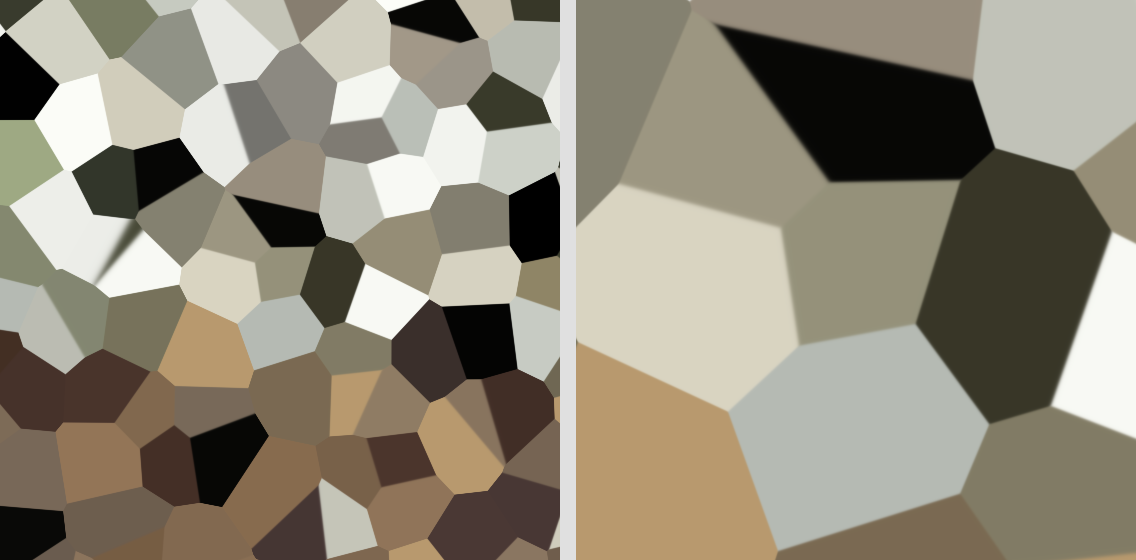
Left: the whole. Right: its middle third, enlarged.
Give the GLSL for this background, as a three.js fragment shader.

```glsl
// Irregular mosaic of flat Voronoi cells: whites and blacks above, browns and olives below.
varying vec2 vUv;

const float CELLS = 9.0;         // cells across the canvas
const float JITTER = 1.0;        // site irregularity, 0 = square grid
const float SHARPNESS = 140.0;   // edge crispness; close sites blend more softly
const float SHADE_SPREAD = 0.17; // brightness variation between cells
const float TINT_SPREAD = 0.05;  // warm to cool variation between cells
const float SEED = 37.0;

const vec3 BLACK = vec3(0.02, 0.02, 0.015);
const vec3 DARK_BROWN = vec3(0.28, 0.20, 0.17);
const vec3 DARK_OLIVE = vec3(0.24, 0.25, 0.19);
const vec3 BROWN = vec3(0.52, 0.43, 0.34);
const vec3 OLIVE = vec3(0.52, 0.50, 0.40);
const vec3 GREY = vec3(0.56, 0.54, 0.50);
const vec3 SAGE = vec3(0.52, 0.58, 0.46);
const vec3 LIGHT = vec3(0.78, 0.78, 0.73);
const vec3 WHITE = vec3(0.94, 0.945, 0.925);
const vec3 TAN = vec3(0.72, 0.60, 0.43);

// Shares of black, dark, mid and light cells; the rest is white above, tan below
const vec4 UPPER_SHARES = vec4(0.13, 0.11, 0.27, 0.25);
const vec4 LOWER_SHARES = vec4(0.06, 0.26, 0.60, 0.04);

vec3 hash3(vec2 p) {
  vec3 q = fract(vec3(p.xyx + SEED) * vec3(0.1031, 0.1030, 0.0973));
  q += dot(q, q.yxz + 33.33);
  return fract((q.xxy + q.yzz) * q.zyx);
}

vec2 sitePosition(vec2 cell) {
  return cell + 0.5 + JITTER * (hash3(cell).xy - 0.5);
}

// Mid tone drifts from brown through olive to grey, with sage at upper left
vec3 midTone(vec2 pos) {
  vec3 tone = mix(BROWN, OLIVE, smoothstep(0.22, 0.42, pos.y));
  tone = mix(tone, GREY, smoothstep(0.45, 0.7, pos.y));
  float sage = smoothstep(0.4, 0.1, pos.x) * smoothstep(0.3, 0.8, pos.y);
  return mix(tone, SAGE, sage);
}

vec3 cellColour(vec2 cell) {
  vec2 pos = sitePosition(cell) / CELLS;
  vec3 rnd = hash3(cell + 71.0);
  float upper = smoothstep(0.32, 0.52, pos.y);
  vec4 share = mix(LOWER_SHARES, UPPER_SHARES, upper);

  // Dark cells gather towards the sides
  float side = smoothstep(0.25, 0.5, abs(pos.x - 0.5)) - 0.25;
  share.yz += 0.1 * side * vec2(1.0, -1.0);

  // Evenly spread choice keeps the shares steady
  float pick = fract(dot(cell, vec2(0.7549, 0.5698)) + 0.25 * rnd.z);
  float shade = 1.0 + SHADE_SPREAD * (rnd.x - 0.5) * 2.0;
  vec3 tint = TINT_SPREAD * (rnd.y - 0.5) * vec3(1.0, 0.0, -1.0);

  if (pick < share.x) return BLACK * 2.0 * rnd.x;
  pick -= share.x;
  if (pick < share.y) return mix(DARK_BROWN, DARK_OLIVE, upper) * shade + tint;
  pick -= share.y;
  if (pick < share.z) return midTone(pos) * shade + tint;
  pick -= share.z;
  if (pick < share.w) return LIGHT * mix(1.0, shade, 0.4) + tint;
  return upper > 0.3 ? WHITE * mix(1.0, shade, 0.3) : TAN;
}

void main() {
  vec2 p = vUv * CELLS;
  vec2 home = floor(p);

  // Squared distance to the nearest site
  float nearest = 100.0;
  for (int j = -2; j <= 2; j++) {
    for (int i = -2; i <= 2; i++) {
      vec2 offset = sitePosition(home + vec2(i, j)) - p;
      nearest = min(nearest, dot(offset, offset));
    }
  }

  // Smoothly weighted cell colours give clean edges and corners
  vec3 colour = vec3(0.0);
  float total = 0.0;
  for (int j = -2; j <= 2; j++) {
    for (int i = -2; i <= 2; i++) {
      vec2 cell = home + vec2(i, j);
      vec2 offset = sitePosition(cell) - p;
      float weight = exp(-SHARPNESS * (dot(offset, offset) - nearest));
      colour += weight * cellColour(cell);
      total += weight;
    }
  }
  gl_FragColor = vec4(clamp(colour / total, 0.0, 1.0), 1.0);
}
```
